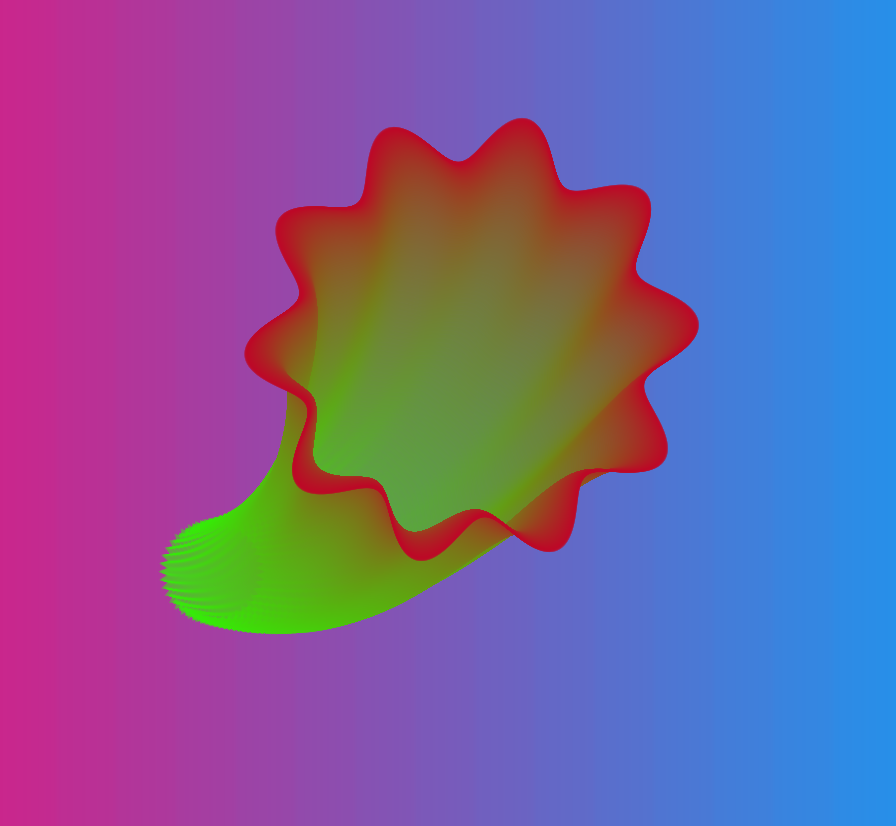
Write a WebGL 1 fragment shader that draws this background.

```glsl
precision highp float;
uniform vec2 u_resolution;

const int RINGS = 140;
const float LOBES = 10.0;
const float PLEATS = 40.0;
const float HALF_STROKE = 0.0022;
const float INK_DENSITY = 1.05;

// Horizontal gradient with faint vertical bands
vec3 backdrop(float x, float bands) {
  vec3 magenta = vec3(0.79, 0.15, 0.55);
  vec3 azure = vec3(0.14, 0.57, 0.92);
  float cell = x * bands;
  float stepped = (floor(cell) + smoothstep(0.9, 1.0, fract(cell))) / bands;
  return mix(magenta, azure, mix(x, stepped, 0.3));
}

// Quadratic curve followed by the ring centres
vec2 spine(vec2 a, vec2 b, vec2 c, float s) {
  return mix(mix(a, b, s), mix(b, c, s), s);
}

// Signed distance to a wavy ring; t runs from the stem to the mouth
float ringDistance(vec2 p, float t) {
  float advance = 1.0 - pow(1.0 - t, 2.5);
  vec2 q = p - spine(vec2(0.257, 0.308), vec2(0.441, 0.294),
                     vec2(0.571, 0.589), advance);
  float angle = atan(q.y, q.x);
  float twist = 0.07 - 0.25 * (1.0 - t);
  float radius = 0.059 + t * (0.247 - 0.062 * t);
  float lobes = 0.030 * t * t * cos(LOBES * (angle - twist));
  float pleats = 0.004 * pow(1.0 - t, 14.0) * cos(PLEATS * angle);
  return length(q) - radius - lobes - pleats;
}

// Share of the sweep between two distances that lies inside the stroke
float sweepCoverage(float a, float b, float halfWidth) {
  float low = min(a, b) - 0.0001;
  float high = max(a, b) + 0.0001;
  float inside = min(high, halfWidth) - max(low, -halfWidth);
  return max(inside, 0.0) / (high - low);
}

vec3 inkColor(float t) {
  vec3 stemGreen = vec3(0.19, 0.95, 0.02);
  vec3 rimRed = vec3(0.74, 0.03, 0.15);
  return mix(stemGreen, rimRed, t);
}

void main() {
  vec2 p = gl_FragCoord.xy / u_resolution.y;
  vec3 color = backdrop(gl_FragCoord.x / u_resolution.x, 15.0);

  // Layer translucent rings from the stem forward to the mouth
  float stepSize = 1.0 / float(RINGS);
  float halfWidth = max(HALF_STROKE, 0.7 / u_resolution.y);
  float previous = ringDistance(p, 0.0);
  for (int i = 1; i <= RINGS; i++) {
    float t = float(i) * stepSize;
    float current = ringDistance(p, t);
    float depth = INK_DENSITY * stepSize / (2.0 * halfWidth)
                * sweepCoverage(previous, current, halfWidth);
    color = mix(color, inkColor(t), 1.0 - exp(-depth));
    previous = current;
  }

  gl_FragColor = vec4(color, 1.0);
}
```
